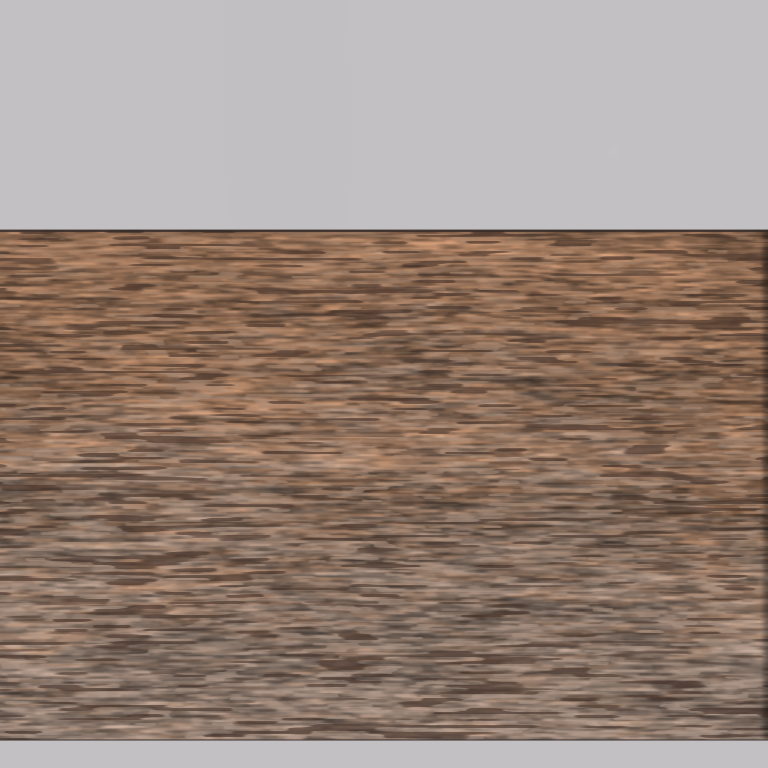
This texture is drawn by a WebGL 1 fragment shader. Its source:

```glsl
precision highp float;
uniform vec2 u_resolution;

const vec3 WALL = vec3(0.762, 0.752, 0.762);
const vec3 WARM_WOOD = vec3(0.548, 0.408, 0.312);
const vec3 GREY_WOOD = vec3(0.530, 0.460, 0.415);
const vec3 PALE_FIBRE = vec3(0.690, 0.610, 0.560);
const vec3 PORE_DARK = vec3(0.270, 0.195, 0.160);
const vec3 EDGE_DARK = vec3(0.200, 0.165, 0.155);
const float BOARD_TOP = 0.7005;
const float BOARD_BOTTOM = 0.0365;

float hash(vec2 p) {
  vec3 q = fract(vec3(p.xyx) * 0.1031);
  q += dot(q, q.yzx + 33.33);
  return fract((q.x + q.y) * q.z);
}

// One row of noise with crisp ends, shifted so cells never line up
float rowNoise(float x, float row, float seed) {
  x += 40.0 * hash(vec2(row, seed + 7.0));
  float cell = floor(x);
  float blend = smoothstep(0.2, 0.8, x - cell);
  vec2 key = vec2(cell + seed * 13.0, row);
  return mix(hash(key), hash(key + vec2(1.0, 0.0)), blend);
}

float streaks(vec2 p, vec2 frequency, float seed) {
  p *= frequency;
  float row = floor(p.y);
  float blend = smoothstep(0.15, 0.85, p.y - row);
  return mix(rowNoise(p.x, row, seed), rowNoise(p.x, row + 1.0, seed), blend);
}

// Plain lattice noise for broad patches and grain drift
float patches(vec2 p, float seed) {
  vec2 cell = floor(p);
  vec2 blend = smoothstep(0.0, 1.0, p - cell);
  cell += seed * 17.0;
  float low = mix(hash(cell), hash(cell + vec2(1.0, 0.0)), blend.x);
  float high = mix(hash(cell + vec2(0.0, 1.0)), hash(cell + 1.0), blend.x);
  return mix(low, high, blend.y);
}

vec3 wood(vec2 uv) {
  float height = (uv.y - BOARD_BOTTOM) / (BOARD_TOP - BOARD_BOTTOM);

  // Barely perceptible drift of the grain
  vec2 p = uv;
  p.y += 0.004 * patches(uv * vec2(5.0, 7.0), 1.0);

  // Light and dark fibres from short to long
  float tone = 0.40 * (streaks(p, vec2(34.0, 290.0), 3.0) - 0.5);
  tone += 0.34 * (streaks(p, vec2(18.0, 220.0), 4.0) - 0.5);
  tone += 0.20 * (streaks(p, vec2(6.0, 130.0), 5.0) - 0.5);
  tone += 0.22 * (streaks(p, vec2(70.0, 260.0), 6.0) - 0.5);
  tone += 0.22 * (patches(uv * vec2(4.0, 12.0), 7.0) - 0.5);
  tone += 0.20 * (abs(height - 0.45) - 0.22);

  // Weathering: amber at the top, silvery at the bottom
  float warmth = height + 0.35 * (patches(uv * vec2(4.0, 8.0), 9.0) - 0.5);
  warmth += 0.60 * (streaks(p, vec2(20.0, 190.0), 10.0) - 0.5);
  vec3 color = mix(GREY_WOOD, WARM_WOOD, smoothstep(-0.1, 1.0, warmth));
  color *= 1.0 + tone;

  // Pale glints, then narrow pores gathered in darker zones
  float glints = smoothstep(0.66, 0.88, streaks(p, vec2(30.0, 240.0), 12.0));
  color = mix(color, PALE_FIBRE * mix(vec3(1.0), vec3(0.96, 0.86, 0.76), height),
              0.55 * glints);
  float gather = 0.16 * (patches(uv * vec2(5.0, 16.0), 13.0) - 0.5);
  float pores = streaks(p, vec2(17.0, 230.0), 8.0) + gather;
  color = mix(color, PORE_DARK, 0.62 * smoothstep(0.68, 0.86, pores));

  // Worn ends
  color *= 1.0 - 0.35 * smoothstep(0.988, 1.0, uv.x);
  return color * (1.0 - 0.12 * smoothstep(0.02, 0.0, BOARD_TOP - uv.y));
}

float lineMask(float distance, float halfWidth, float pixel) {
  return 1.0 - smoothstep(halfWidth - pixel, halfWidth + pixel, abs(distance));
}

void main() {
  vec2 uv = gl_FragCoord.xy / u_resolution;
  float pixel = 0.7 / u_resolution.y;

  vec3 wall = WALL + 0.006 * (patches(uv * 2.5, 11.0) - 0.5);
  float board = smoothstep(-pixel, pixel, BOARD_TOP - uv.y)
              * smoothstep(-pixel, pixel, uv.y - BOARD_BOTTOM);
  vec3 color = mix(wall, wood(uv), board);

  // Thin shadow lines along the board edges
  color = mix(color, EDGE_DARK, 0.85 * lineMask(uv.y - BOARD_TOP + 0.001, 0.0016, pixel));
  color = mix(color, EDGE_DARK, 0.55 * lineMask(uv.y - BOARD_BOTTOM, 0.0012, pixel));
  gl_FragColor = vec4(color, 1.0);
}
```
